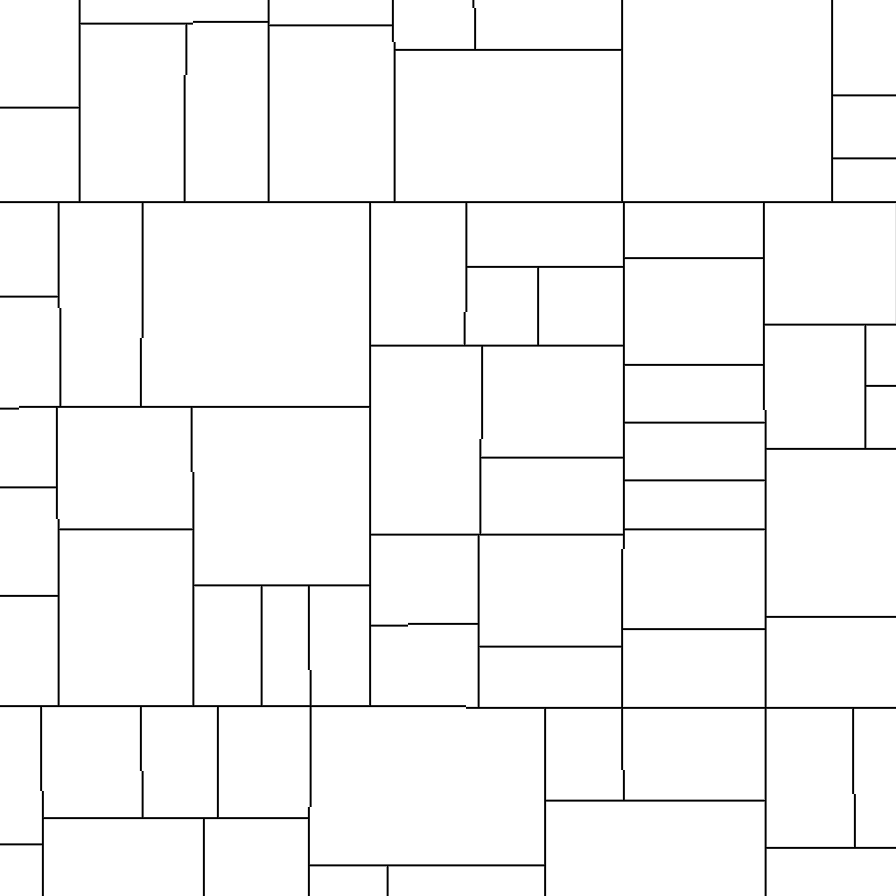
A Shadertoy shader for this pattern:

```glsl
// Thin black rules that divide a white sheet into irregular rectangles.
// Three full-width bands are cut recursively by hashed guillotine cuts;
// some cuts jog sideways by a hair part of the way along.

const vec3 PAPER = vec3(1.0);
const vec3 INK = vec3(0.0);
const float GRID = 512.0;           // cut positions lie on this fine grid
const float LINE_WIDTH = 0.0022;
const float LOWER_RULE = 0.212;
const float UPPER_RULE = 0.775;
const int MAX_CUTS = 10;

// Integer hash of a cell id and a channel, giving 0..1
float hash(uint id, uint channel) {
    uint h = id * 747796405u + channel * 2891336453u + 1013u;
    h = ((h >> ((h >> 28) + 4u)) ^ h) * 277803737u;
    h = (h >> 22) ^ h;
    return float(h & 65535u) / 65536.0;
}

float snapToGrid(float x) {
    return (floor(x * GRID) + 0.5) / GRID;
}

// Signed distance across a cut that shifts one grid step beyond jogAt
float cutDistance(float across, float along, float position, float jogAt, float jogSteps) {
    return across - position - jogSteps / GRID * step(jogAt, along);
}

// Distance to the nearest cut inside one recursively divided cell
float dividedCell(vec2 p, vec2 lo, vec2 hi, uint id) {
    float nearest = 1.0;
    for (int i = 0; i < MAX_CUTS; i++) {
        vec2 size = hi - lo;
        float sizeRoll = hash(id, 1u);
        if (size.x * size.y < mix(0.012, 0.095, sizeRoll * sizeRoll)) break;

        // Mostly cut across the longer side
        bool upright = size.x * mix(0.7, 1.4, hash(id, 2u)) > size.y;
        float ratio = mix(0.32, 0.68, hash(id, 3u));
        vec2 cut = lo + size * ratio;
        float position = snapToGrid(upright ? cut.x : cut.y);
        float jogRoll = hash(id, 4u);
        float jogSteps = upright ? floor(jogRoll * 3.0) - 1.0 : step(0.85, jogRoll);
        vec2 jog = mix(lo, hi, mix(0.2, 0.8, hash(id, 5u)));

        float d = upright
            ? cutDistance(p.x, p.y, position, jog.y, jogSteps)
            : cutDistance(p.y, p.x, position, jog.x, jogSteps);
        nearest = min(nearest, abs(d));

        // Descend into the half that holds the point
        bool farSide = d > 0.0;
        if (upright) {
            if (farSide) lo.x = position; else hi.x = position;
        } else {
            if (farSide) lo.y = position; else hi.y = position;
        }
        id = id * 2u + (farSide ? 1u : 0u);
    }
    return nearest;
}

// Distance to the two long rules and the cuts of the band between them
float ruledSheet(vec2 p) {
    float low = snapToGrid(LOWER_RULE);
    float high = snapToGrid(UPPER_RULE);
    float toLow = cutDistance(p.y, p.x, low, 0.52, -1.0);
    float toHigh = p.y - high;

    // Outer bands run past the canvas so their cells are cropped
    vec2 lo = vec2(-0.12, low);
    vec2 hi = vec2(1.12, high);
    uint id = 37u;
    if (toLow < 0.0) {
        lo.y = -0.14;
        hi.y = low;
        id = 11u;
    } else if (toHigh > 0.0) {
        lo.y = high;
        hi.y = 1.09;
        id = 23u;
    }
    float rules = min(abs(toLow), abs(toHigh));
    return min(rules, dividedCell(p, lo, hi, id));
}

// Antialiased line coverage over one output sample
float lineCoverage(float d, float width, float sampleSize) {
    return clamp(0.5 + (0.5 * width - d) / sampleSize, 0.0, 1.0);
}

void mainImage(out vec4 fragColor, in vec2 fragCoord) {
    vec2 p = fragCoord / iResolution.xy;
    float sampleSize = 1.0 / min(iResolution.x, iResolution.y);
    float ink = lineCoverage(ruledSheet(p), LINE_WIDTH, sampleSize);
    fragColor = vec4(mix(PAPER, INK, ink), 1.0);
}
```
